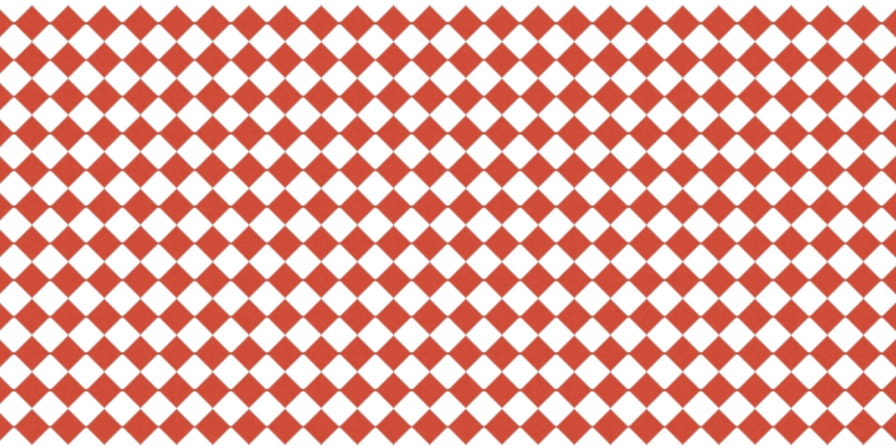
Write a Shadertoy shader that draws this pattern.

```glsl
// Lengths are fractions of the canvas height.
const vec2 PITCH = vec2(0.0807, 0.0819);
const vec2 FIRST_CENTER = vec2(0.0714, 0.0472);
const vec2 HALF_SIZE = PITCH * vec2(0.497, 0.488);
const float LAST_ROW = 11.0;
const float EDGE_SOFTNESS = 0.0034;
const float RIM_WIDTH = 0.0055;
const float LINK_HALF_LENGTH = 0.0075;
const float LINK_HALF_WIDTH = 0.0018;
const float GRAIN_SCALE = 170.0;
const float GRAIN_AMOUNT = 0.025;
const vec3 WHITE = vec3(1.0);
const vec3 RED = vec3(0.81, 0.30, 0.22);
const vec3 RIM_COLOR = vec3(0.74, 0.34, 0.27);
const vec3 LINK_COLOR = vec3(0.66, 0.35, 0.29);

float hash(vec2 p) {
    return fract(sin(dot(p, vec2(127.1, 311.7))) * 43758.5453);
}

float valueNoise(vec2 p) {
    vec2 cell = floor(p);
    vec2 f = fract(p);
    f = f * f * (3.0 - 2.0 * f);
    float low = mix(hash(cell), hash(cell + vec2(1, 0)), f.x);
    float high = mix(hash(cell + vec2(0, 1)), hash(cell + vec2(1, 1)), f.x);
    return mix(low, high, f.y);
}

float diamondDistance(vec2 p, vec2 halfSize) {
    vec2 a = abs(p) / halfSize;
    return (a.x + a.y - 1.0) * halfSize.x * halfSize.y / length(halfSize);
}

void mainImage(out vec4 fragColor, in vec2 fragCoord) {
    vec2 p = fragCoord / iResolution.y;
    float softness = max(EDGE_SOFTNESS, 0.7 / iResolution.y);

    // Columns run off both sides; rows stop inside the canvas.
    vec2 id = round((p - FIRST_CENTER) / PITCH);
    id.y = clamp(id.y, 0.0, LAST_ROW);
    vec2 local = p - FIRST_CENTER - id * PITCH;

    // Thin links between side tips, uneven from row to row
    vec2 toTip = abs(vec2(abs(local.x) - 0.5 * PITCH.x, local.y));
    float link = 1.0 - smoothstep(0.0, LINK_HALF_WIDTH + softness, toTip.y);
    link *= 1.0 - smoothstep(0.3 * LINK_HALF_LENGTH, LINK_HALF_LENGTH, toTip.x);
    link *= mix(0.5, 1.0, hash(vec2(id.y, 3.0)));

    // Diamonds with a muted rim and faint print grain
    float d = diamondDistance(local, HALF_SIZE);
    float fill = 1.0 - smoothstep(-softness, softness, d);
    float rim = smoothstep(-RIM_WIDTH, -0.2 * RIM_WIDTH, d);
    float grain = (valueNoise(p * GRAIN_SCALE) - 0.5) * GRAIN_AMOUNT;
    vec3 ink = mix(RED + grain, RIM_COLOR, rim);

    vec3 color = mix(WHITE, ink, fill);
    color = mix(color, LINK_COLOR, link);
    fragColor = vec4(color, 1.0);
}
```
